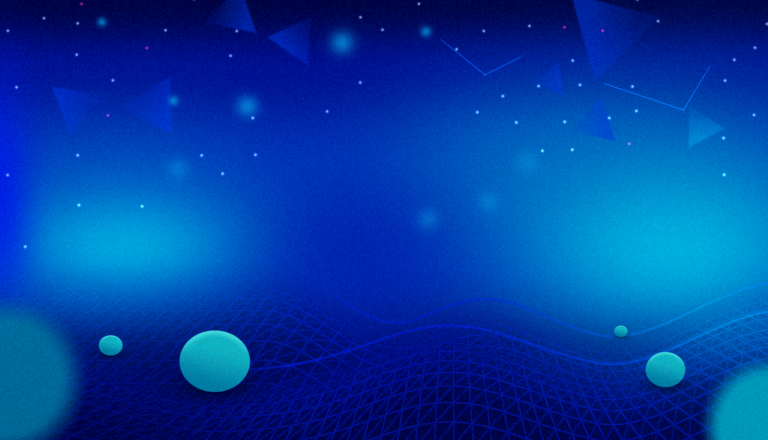
A Shadertoy shader for this background:

```glsl
// A deep blue night field with cyan haze, drifting triangles and stars above a wavy
// wireframe terrain with teal spheres. Haze is a sum of soft blobs; the terrain
// is two ridge curves, each filled with a perspective-warped triangle grid.
#define rise smoothstep

float hash(vec2 p) {
  vec3 q = fract(vec3(p.xyx) * 0.1031);
  q += dot(q, q.yzx + 33.33);
  return fract((q.x + q.y) * q.z);
}

// Elliptical Gaussian falloff
float blob(vec2 p, vec2 centre, vec2 radius) {
  vec2 d = (p - centre) / radius;
  return exp(-dot(d, d));
}

float segmentDistance(vec2 p, vec2 a, vec2 b) {
  vec2 ab = b - a;
  return length(p - a - ab * clamp(dot(p - a, ab) / dot(ab, ab), 0.0, 1.0));
}

vec3 skyColour(vec2 p) {
  vec3 c = mix(vec3(0, 0.01, 0.25), vec3(0, 0.04, 0.42), rise(0.0, 0.2, p.y));
  c = mix(c, vec3(0, 0.15, 0.70), rise(0.15, 0.42, p.y));
  c = mix(c, vec3(0, 0.05, 0.56), rise(0.62, 0.84, p.y));
  c = mix(c, vec3(0, 0.01, 0.27), rise(0.84, 1.0, p.y));
  c = mix(c, vec3(0, 0.36, 0.76), 0.85 * blob(p, vec2(0.27, 0.52), vec2(0.36, 0.22)));
  c = mix(c, vec3(0, 0.36, 0.74), 0.85 * blob(p, vec2(1.2, 0.64), vec2(0.34, 0.17)));
  c = mix(c, vec3(0, 0.44, 0.74), 0.95 * blob(p, vec2(1.52, 0.54), vec2(0.42, 0.26)));
  c = mix(c, vec3(0, 0.66, 0.87), 0.95 * blob(p, vec2(0.28, 0.44), vec2(0.27, 0.12)));
  c = mix(c, vec3(0, 0.69, 0.87), 0.98 * blob(p, vec2(1.53, 0.43), vec2(0.33, 0.18)));
  c = mix(c, vec3(0, 0.12, 0.68), 0.7 * blob(p, vec2(0.8, 0.42), vec2(0.2, 0.16)));
  return mix(c, vec3(0, 0.1, 0.92), 0.85 * blob(p, vec2(0, 0.55), vec2(0.07, 0.25)));
}

float gridLine(float q) {
  float slope = max(fwidth(q) * iResolution.y, 0.001);
  return 1.0 - rise(0.0, 0.0032, abs(fract(q - 0.5) - 0.5) / slope);
}

// Triangulated net hanging below a ridge; depth is the drop from the crest
float mesh(float x, float depth) {
  float d = max(depth, 0.0);
  float row = log(1.0 + 17.5 * d) / 0.175;
  float column = (x - 0.95) / (0.028 + 0.06 * d) + 0.12 * row;
  return max(max(gridLine(row), gridLine(column)), 0.7 * gridLine(row + column));
}

vec3 addTerrain(vec3 c, vec2 p, float ridge, float cover, float crest) {
  float depth = ridge - p.y;
  float left = 1.0 - rise(0.3, 0.75, p.x);
  float haze = min(1.0, blob(p, vec2(1.62, 0.3), vec2(0.34, 0.15))
    + 0.8 * blob(p, vec2(0.22, 0.36), vec2(0.36, 0.12)));
  vec3 ground = mix(vec3(0, 0.04, 0.48), vec3(0, 0.01, 0.27), rise(0.0, 0.2, depth));
  ground = mix(ground, vec3(0, 0.46, 0.78), haze * 0.9);
  vec3 wire = mix(vec3(0, 0.1, 0.85), vec3(0, 0.62, 0.95), haze);
  c = mix(c, ground, cover * rise(-0.02, 0.1 + 0.1 * left, depth) * rise(-0.002, 0.002, depth));
  c = mix(c, wire, (0.5 - 0.27 * left) * mesh(p.x, depth) * rise(0.0, 0.1, depth));
  return mix(c, wire, crest * (1.0 - rise(0.001, 0.005, abs(depth))));
}

void mainImage(out vec4 fragColor, in vec2 fragCoord) {
  vec2 p = fragCoord / iResolution.xy * vec2(1.7415, 1);
  vec3 c = skyColour(p);

  // Translucent triangles: centre, inner radius, angle
  vec4 shards[8] = vec4[8](vec4(0.53, 0.97, 0.034, 0.2), vec4(0.67, 0.91, 0.032, 2.7),
    vec4(0.35, 0.76, 0.038, 0.5), vec4(0.17, 0.76, 0.034, 3.3), vec4(1.38, 0.93, 0.06, 3.4),
    vec4(1.59, 0.71, 0.027, 1.6), vec4(1.25, 0.82, 0.022, 0.4), vec4(1.35, 0.72, 0.03, 0.2));
  for (int i = 0; i < 8; i++) {
    vec4 s = shards[i];
    vec2 q = mat2(cos(s.w), sin(s.w), -sin(s.w), cos(s.w)) * (p - s.xy);
    float edge = max(abs(q.x) * 0.866 + q.y * 0.5, -q.y) - s.z;
    vec3 tint = i == 5 ? vec3(0, 0.62, 0.9) : vec3(0, 0.22, 0.88);
    c = mix(c, tint, (1.0 - rise(-0.004, 0.004, edge)) * (0.35 + 0.2 * clamp(q.x / s.z, -1.0, 1.0)));
  }

  // Fine constellation threads
  vec4 threads[4] = vec4[4](vec4(1, 0.91, 1.1, 0.83), vec4(1.1, 0.83, 1.18, 0.87),
    vec4(1.37, 0.81, 1.55, 0.75), vec4(1.55, 0.75, 1.61, 0.85));
  for (int i = 0; i < 4; i++)
    c += vec3(0.02, 0.14, 0.22) * (1.0 - rise(0.0, 0.003, segmentDistance(p, threads[i].xy, threads[i].zw)));

  // Soft light orbs: centre and radius
  vec3 orbs[10] = vec3[10](vec3(0.776, 0.903, 0.026), vec3(0.561, 0.758, 0.024), vec3(0.966, 0.928, 0.012),
    vec3(0.231, 0.95, 0.01), vec3(0.394, 0.771, 0.011), vec3(1.109, 0.541, 0.023), vec3(1.195, 0.632, 0.025),
    vec3(1.482, 0.547, 0.02), vec3(0.97, 0.502, 0.024), vec3(0.403, 0.616, 0.024));
  for (int i = 0; i < 10; i++) {
    float glow = mix(0.45, 0.75, rise(0.65, 0.75, orbs[i].y));
    c = mix(c, vec3(0.02, 0.58, 0.88), glow * blob(p, orbs[i].xy, vec2(orbs[i].z)));
  }

  // Scattered stars, a few of them red
  vec2 cell = floor(p / 0.07);
  vec2 star = (cell + 0.15 + 0.7 * vec2(hash(cell), hash(cell + 41.0))) * 0.07;
  float lit = step(hash(cell + 87.0), 0.5 * rise(0.4, 0.85, cell.y * 0.07));
  vec3 starTint = hash(cell + 19.0) > 0.92 ? vec3(0.7, 0.1, 0.3) : vec3(0.5, 0.6, 0.6);
  c += lit * starTint * blob(p, star, vec2(0.0032));

  // Back and front wave ridges
  float lift = 0.14 * rise(1.35, 1.78, p.x);
  float back = 0.4 - 0.18 * rise(0.6, 0.95, p.x) + 0.1 * exp(-pow((p.x - 1.1) / 0.2, 2.0)) + lift;
  float front = 0.255 - 0.1 * rise(0.0, 0.5, p.x) + 0.105 * exp(-pow((p.x - 1.02) / 0.26, 2.0)) + lift;
  c = addTerrain(c, p, back, 0.5, 0.5 * rise(0.65, 0.85, p.x));
  c = addTerrain(c, p, front, 0.85, 0.6 * rise(0.5, 0.65, p.x));

  // Glossy spheres with ground shadows: centre and radii
  vec4 balls[4] = vec4[4](vec4(0.251, 0.215, 0.027, 0.023), vec4(0.487, 0.179, 0.08, 0.07),
    vec4(1.408, 0.247, 0.015, 0.013), vec4(1.509, 0.16, 0.045, 0.04));
  for (int i = 0; i < 4; i++) {
    vec2 q = (p - balls[i].xy) / balls[i].zw;
    float r = length(q);
    vec3 body = mix(vec3(0, 0.48, 0.64), vec3(0.06, 0.7, 0.76), rise(-1.0, 0.6, q.y + 0.3 * q.x));
    body += vec3(0.2, 0.15, 0.1) * rise(0.75, 1.0, r) * rise(0.1, 0.9, q.y);
    c *= 1.0 - 0.5 * blob(q, vec2(0, -0.85), vec2(1, 0.4));
    c = mix(c, body, 1.0 - rise(-0.002, 0.002, (r - 1.0) * balls[i].w));
  }

  // Out-of-focus foreground spheres and film grain
  c = mix(c, vec3(0, 0.45, 0.62), 0.9 - 0.9 * rise(0.12, 0.2, length(p - vec2(0.01, 0.14))));
  c = mix(c, vec3(0, 0.62, 0.74), 0.95 - 0.95 * rise(0.11, 0.17, length(p - vec2(1.75, 0.03))));
  c += vec3(0, 0.04, 0.04) * (hash(floor(p * 294.0)) - 0.5);
  fragColor = vec4(clamp(c, 0.0, 1.0), 1);
}
```
